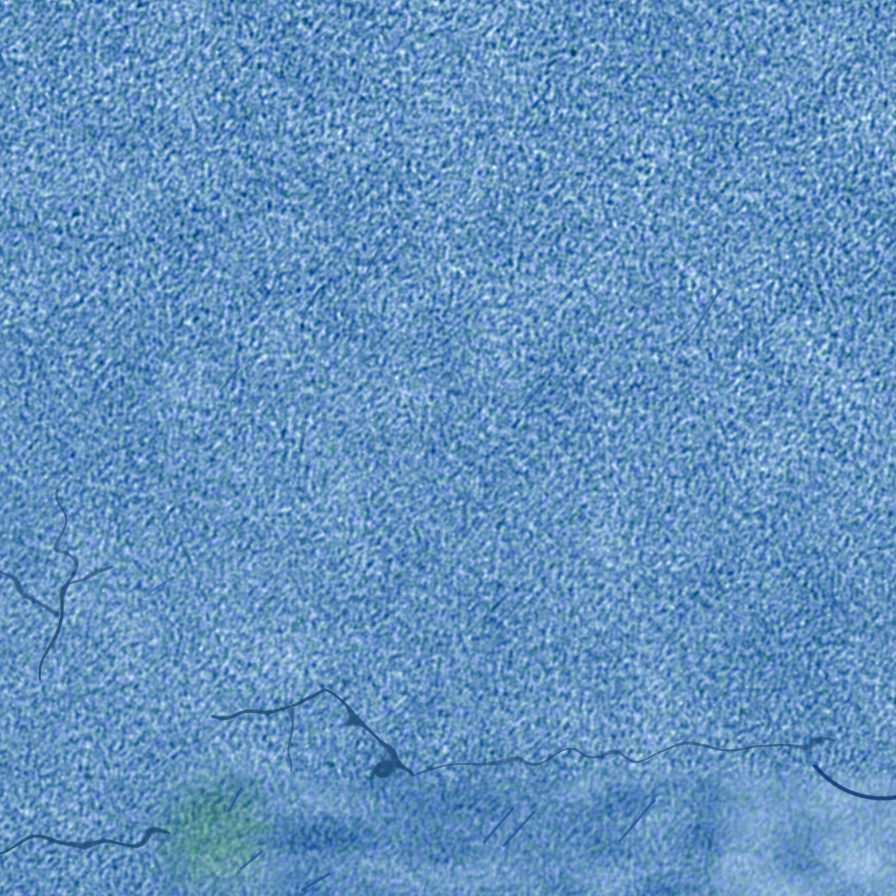
This texture is drawn by a WebGL 2 fragment shader. Its source:

```glsl
#version 300 es
precision highp float;

uniform vec2 u_resolution;
out vec4 fragColor;

vec2 hash22(vec2 p) {
    vec3 q = fract(p.xyx * vec3(0.1031, 0.1030, 0.0973));
    q += dot(q, q.yzx + 33.33);
    return fract((q.xx + q.yz) * q.zy);
}

float cornerSlope(vec2 cell, vec2 corner, vec2 local) {
    return dot(hash22(cell + corner) * 2.0 - 1.0, local - corner);
}

// Gradient noise scaled to roughly unit deviation
float noise(vec2 p) {
    vec2 cell = floor(p), f = fract(p);
    vec2 w = f * f * (3.0 - 2.0 * f);
    float low = mix(cornerSlope(cell, vec2(0, 0), f), cornerSlope(cell, vec2(1, 0), f), w.x);
    float high = mix(cornerSlope(cell, vec2(0, 1), f), cornerSlope(cell, vec2(1, 1), f), w.x);
    return mix(low, high, w.y) * 5.9;
}

vec2 alongAxis(vec2 p, float angle) {
    float c = cos(angle), s = sin(angle);
    return mat2(c, -s, s, c) * p;
}

float segmentDistance(vec2 p, vec2 a, vec2 b) {
    vec2 ab = b - a;
    return length(p - a - ab * clamp(dot(p - a, ab) / dot(ab, ab), 0.0, 1.0));
}

// Soft line coverage, 1 on the axis
float stroke(vec2 p, vec2 a, vec2 b, float width) {
    return 1.0 - smoothstep(width * 0.4, width * 1.5, segmentDistance(p, a, b));
}

float box(vec2 p, vec2 center, vec2 halfSize, float blur) {
    vec2 d = abs(p - center) - halfSize;
    return 1.0 - smoothstep(-blur, blur, max(d.x, d.y));
}

// Short flecks leaning in two slowly alternating directions
float fleckField(vec2 p) {
    float lean = smoothstep(-1.2, 1.2, noise(p * 22.0 + 7.0));
    float diagonal = noise(alongAxis(p, 0.85) * vec2(112.0, 190.0));
    float upright = noise(alongAxis(p, 1.4) * vec2(118.0, 185.0) + 41.0);
    float blend = mix(diagonal, upright, lean) / length(vec2(1.0 - lean, lean));
    return blend * 0.86 + noise(p * 215.0 + 13.0) * 0.5;
}

// Sparse bright mineral points
float glints(vec2 p, float count) {
    vec2 cell = floor(p * count);
    vec2 h = hash22(cell + 91.0);
    float d = length(fract(p * count) - 0.3 - 0.4 * h);
    return step(0.86, h.x) * (1.0 - smoothstep(0.12, 0.28, d));
}

float cracks(vec2 p) {
    vec2 q = p + 0.006 * vec2(noise(p * 26.0), noise(p * 26.0 + 50.0));
    float c = stroke(q, vec2(0.23, 0.205), vec2(0.36, 0.22), 0.0027);
    c = max(c, stroke(q, vec2(0.36, 0.22), vec2(0.455, 0.13), 0.0025));
    c = max(c, 0.7 * stroke(q, vec2(0.455, 0.13), vec2(0.57, 0.153), 0.002));
    c = max(c, 0.75 * stroke(q, vec2(0.57, 0.153), vec2(0.94, 0.172), 0.002));
    c = max(c, 0.7 * stroke(q, vec2(0.33, 0.215), vec2(0.325, 0.14), 0.002));
    c = max(c, stroke(q, vec2(0.05, 0.24), vec2(0.075, 0.35), 0.0025));
    c = max(c, 0.75 * stroke(q, vec2(0.075, 0.35), vec2(0.07, 0.45), 0.002));
    c = max(c, 0.75 * stroke(q, vec2(0.062, 0.32), vec2(0.0, 0.365), 0.002));
    c = max(c, 0.75 * stroke(q, vec2(0.075, 0.35), vec2(0.14, 0.37), 0.002));
    return max(c, stroke(q, vec2(0.0, 0.057), vec2(0.18, 0.065), 0.003));
}

// Thin straight marks scattered in a rectangle
float scratches(vec2 p, vec2 corner, vec2 size, float seed) {
    float mark = 0.0;
    for (int i = 0; i < 6; i++) {
        vec2 h = hash22(vec2(float(i) * 3.7, seed));
        vec2 start = corner + size * h;
        float angle = 0.5 + 0.6 * h.y;
        vec2 reach = (0.025 + 0.035 * h.x) * vec2(cos(angle), sin(angle));
        mark = max(mark, stroke(p, start, start + reach, 0.0016));
    }
    return mark;
}

void main() {
    vec2 p = gl_FragCoord.xy / u_resolution.y;

    // Worn strip along the bottom with one pale smooth slab
    float edge = 0.14 + 0.006 * noise(p * 18.0);
    float worn = (1.0 - smoothstep(edge - 0.02, edge + 0.015, p.y)) * smoothstep(0.15, 0.2, p.x);
    float slab = box(p + 0.004 * noise(p * 30.0), vec2(0.91, 0.05), vec2(0.11, 0.085), 0.012);

    // Tone in steps along the dark to light blue ramp
    float contrast = mix(0.76, 0.96, smoothstep(0.2, 0.95, p.y + 0.25 * (p.x - 0.5)));
    contrast *= 1.0 - 0.35 * worn - 0.2 * slab;
    float tone = fleckField(p) * contrast + 0.1 * noise(p * 5.0) + 0.14 * noise(p * 17.0);
    tone += worn * (0.3 * noise(p * vec2(13.0, 24.0)) - 0.35) + 0.95 * slab;
    tone += 0.9 * glints(p, 110.0) * (1.0 - 0.6 * worn);

    float tint = noise(p * 85.0 + 23.0);
    vec3 color = vec3(0.395, 0.580, 0.762) + tone * vec3(0.120, 0.098, 0.070);
    color += tint * vec3(-0.008, 0.003, -0.022);

    // Weathered stain, cracks and scratches
    float stain = 1.0 - smoothstep(0.01, 0.09, length(p - vec2(0.24, 0.07)));
    color += stain * vec3(-0.01, 0.03, -0.13);
    color = mix(color, vec3(0.10, 0.27, 0.44), 0.8 * cracks(p));
    float marks = max(scratches(p, vec2(0.2, 0.0), vec2(0.5, 0.1), 5.0),
                      0.75 * scratches(p, vec2(0.1, 0.3), vec2(0.7, 0.4), 19.0));
    color = mix(color, vec3(0.10, 0.31, 0.60), 0.7 * marks);
    float arc = abs(length(p - vec2(0.985, 0.205)) - 0.096);
    float hook = (1.0 - smoothstep(0.001, 0.0035, arc)) * step(p.y, 0.146);
    color = mix(color, vec3(0.07, 0.20, 0.45), 0.85 * hook);

    fragColor = vec4(clamp(color, 0.0, 1.0), 1.0);
}
```
